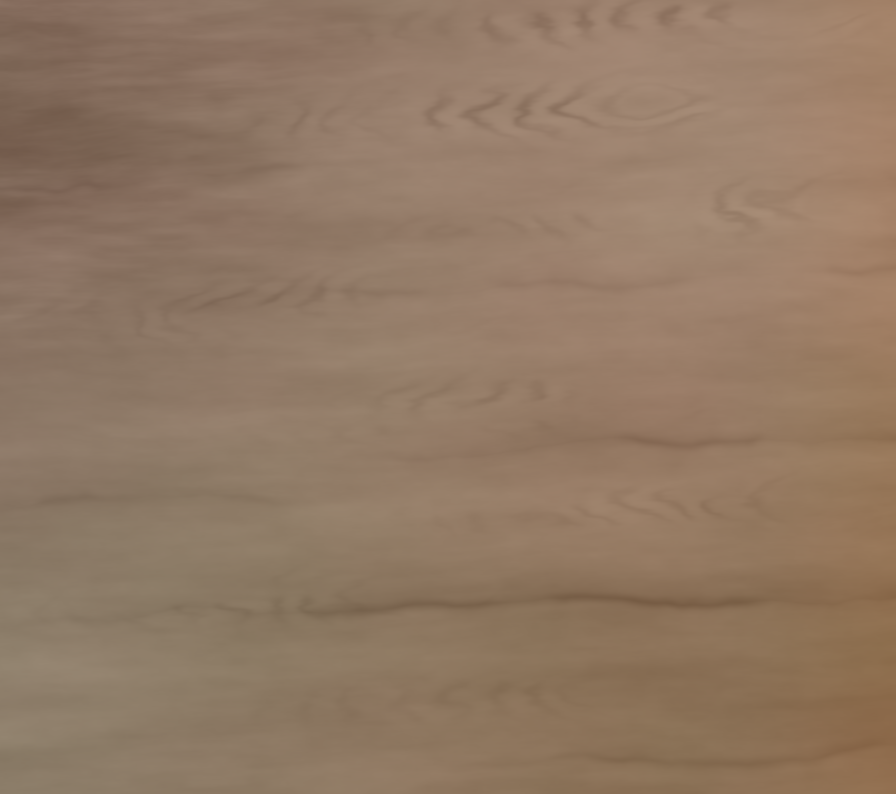
Give the GLSL for this texture, as a WebGL 2 fragment shader.

```glsl
#version 300 es
precision highp float;
// Soft, dull brown wood board with nearly level grain under uneven warm light.
// A blended base tint is darkened by stretched noise, by rows of nested
// knot rings fading to the left, and by a few long wandering veins.
uniform vec2 u_resolution;
out vec4 fragColor;

float hash(vec2 p) {
  return fract(sin(dot(p, vec2(127.1, 311.7))) * 43758.5453);
}

float noise(vec2 p) {
  vec2 i = floor(p), f = fract(p);
  f = f * f * f * (f * (f * 6.0 - 15.0) + 10.0);
  return mix(mix(hash(i), hash(i + vec2(1, 0)), f.x),
             mix(hash(i + vec2(0, 1)), hash(i + vec2(1, 1)), f.x), f.y);
}

// Layered noise centred on zero
float fbm(vec2 p) {
  float sum = 0.0, amp = 0.5;
  for (int i = 0; i < 4; i++) {
    sum += amp * (noise(p) - 0.5);
    p = p * 2.03 + 17.3;
    amp *= 0.5;
  }
  return sum;
}

// Nested rings about a knot, trailing off to the left, with pale gaps
float knotRings(vec2 d, float seed, float eye) {
  vec2 a = pow(abs(d * vec2(1.0, 2.5)) + 0.001, vec2(1.4));
  float phase = pow(a.x + a.y, 1.0 / 1.4) / 0.056;
  phase += 1.7 * fbm(d * vec2(10.0, 30.0) + seed * 7.7);
  float wave = 0.5 + 0.5 * cos(6.2832 * phase);
  float line = (pow(wave, 2.5) - 0.35 * (1.0 - wave)) * smoothstep(0.3, 0.8, phase);
  line *= mix(smoothstep(1.3, 2.6, phase), 1.0, eye);
  float span = smoothstep(-0.68, -0.15, d.x) * (1.0 - smoothstep(0.04, 0.12, d.x));
  float broken = smoothstep(0.25, 0.7, noise(d * vec2(9.0, 38.0) + seed * 3.1));
  return line * span * exp(-d.y * d.y / 0.0008) * mix(0.35 * eye, 1.0, broken);
}

// Long dark vein: a thin broken core with a soft shadow above it
float vein(vec2 p, float height, float seed) {
  float d = p.y - height - 0.035 * fbm(vec2(p.x * 8.0, seed));
  float core = exp(-d * d / 0.00004) * smoothstep(0.35, 0.75, noise(vec2(p.x * 12.0, seed + 4.0)));
  float shade = exp(-abs(d) / (d > 0.0 ? 0.032 : 0.008));
  return 0.5 * core + 0.5 * shade * (0.6 + 0.8 * noise(vec2(p.x * 5.0, seed + 8.0)));
}

void main() {
  vec2 p = gl_FragCoord.xy / u_resolution.y;
  vec2 uv = gl_FragCoord.xy / u_resolution;
  vec2 grain = vec2(p.x, p.y - 0.035 * p.x + 0.025 * fbm(p * vec2(4.0, 6.0)));

  // Light and tint across the board
  vec3 left = mix(vec3(0.553, 0.490, 0.415), vec3(0.492, 0.397, 0.338), smoothstep(0.15, 0.9, uv.y));
  vec3 right = mix(vec3(0.540, 0.430, 0.325), vec3(0.618, 0.518, 0.435), smoothstep(0.0, 0.9, uv.y));
  vec3 color = mix(left, right, smoothstep(-0.1, 0.95, uv.x));
  vec2 c = (uv - vec2(0.42, 0.65)) * vec2(2.0, 1.9);
  color += vec3(0.030, 0.023, 0.026) * exp(-dot(c, c));
  color += vec3(0.016, -0.012, -0.034) * smoothstep(0.8, 1.05, uv.x);

  // Cloudy pink and olive patches
  color += vec3(0.030, -0.008, 0.012) * fbm(p * vec2(2.6, 4.5) + 3.0);
  color += 0.062 * fbm(p * vec2(2.2, 6.0) + 31.0);

  // Stretched streaks, strongest at the upper left
  float dim = smoothstep(0.6, 0.0, uv.x) * smoothstep(0.4, 0.9, uv.y);
  color += (0.050 + 0.080 * dim) * fbm(grain * vec2(4.0, 26.0) + 11.0);
  color += (0.022 + 0.050 * dim) * fbm(grain * vec2(14.0, 75.0) + 53.0);

  // Evenly stepped rows of knots, one whole eye, fainter toward the bottom
  float dark = 0.0;
  for (int i = 0; i < 8; i++) {
    float row = float(i);
    vec2 knot = vec2(0.81 + 0.3 * sin(2.1 * (row - 1.0)), 0.99 - 0.122 * row);
    knot.x += row < 0.5 ? 0.45 : 0.0;
    vec2 d = p - knot;
    d.y -= 0.06 * d.x;
    float eye = 1.0 - smoothstep(0.2, 0.8, abs(row - 1.0));
    dark += knotRings(d, row, eye) * mix(0.066, 0.020, row / 7.0);
  }

  // Wandering veins
  dark += 0.075 * vein(grain, 0.215, 2.0) * smoothstep(-0.3, 0.6, p.x);
  dark += 0.068 * vein(grain, 0.412, 9.0) * smoothstep(0.4, 0.65, p.x);
  dark += 0.065 * vein(grain, 0.770, 14.0) * (1.0 - smoothstep(0.2, 0.75, p.x));
  dark += 0.040 * vein(grain, 0.615, 21.0) * smoothstep(0.1, 0.5, p.x);
  dark += 0.045 * vein(grain, 0.360, 33.0) * (1.0 - smoothstep(0.2, 0.5, p.x));
  dark += 0.045 * vein(grain, 0.015, 27.0) * smoothstep(0.4, 0.8, p.x);
  color -= dark * vec3(1.0, 1.0, 0.95);

  // Faint soft mottling
  color += 0.016 * fbm(p * vec2(40.0, 65.0));
  fragColor = vec4(color, 1.0);
}
```
